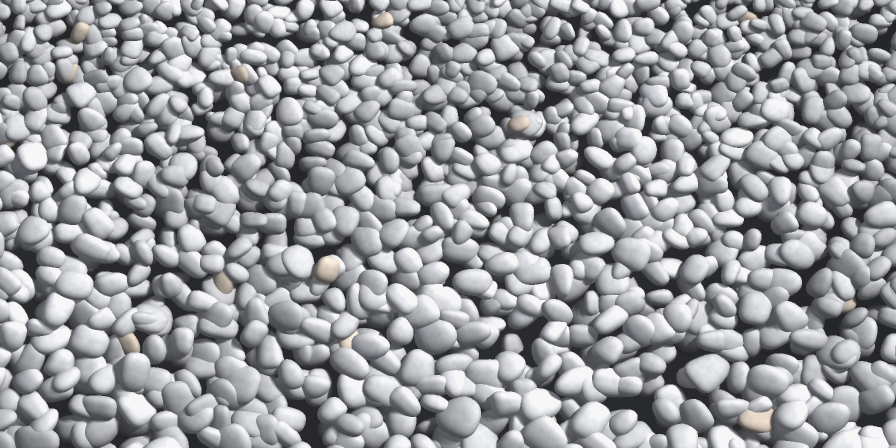
Give the GLSL for this texture, as a Shadertoy shader.

```glsl
// A bed of white pebbles in low sun, receding from large near stones to small far ones.
#define NEAR_SIZE 0.086
#define FAR_SIZE 0.048
#define LAYERS 3
#define LAYER_DROP 0.22
#define THICKNESS 0.38
#define TILT 0.95
#define GROUND -0.75
#define SUN_DIR normalize(vec3(0.56, 0.44, 0.72))
#define SUN_LIGHT 0.62
#define SKY_LIGHT 0.43
#define SKY_TINT vec3(0.97, 0.985, 1.04)

const float TAPER = NEAR_SIZE - FAR_SIZE;

// Sine-free hash
vec4 hash4(vec3 p) {
    vec4 q = fract(p.xyzx * vec4(0.1031, 0.1030, 0.0973, 0.1099));
    q += dot(q, q.wzxy + 33.33);
    return fract((q.xxyz + q.yzzw) * q.zywx);
}

float valueNoise(vec2 p) {
    vec2 i = floor(p), f = fract(p);
    f = f * f * (3.0 - 2.0 * f);
    float a = hash4(vec3(i, 7.0)).x;
    float b = hash4(vec3(i + vec2(1, 0), 7.0)).x;
    float c = hash4(vec3(i + vec2(0, 1), 7.0)).x;
    float d = hash4(vec3(i + vec2(1, 1), 7.0)).x;
    return mix(mix(a, b, f.x), mix(c, d, f.x), f.y);
}

// Perspective: stone size at a height, and the maps to and from the stone grid
float stoneSize(float y) { return max(NEAR_SIZE - TAPER * y, 0.02); }

vec2 toGrid(vec2 p) {
    float s = stoneSize(p.y);
    return vec2(p.x / s, -log(s) / TAPER);
}

vec2 fromGrid(vec2 g) {
    float s = exp(-TAPER * g.y);
    return vec2(g.x * s, (NEAR_SIZE - s) / TAPER);
}

// One pebble: x is its height, y its squared radial distance (1 at the rim)
vec2 pebble(vec2 rel, vec3 id) {
    vec4 form = hash4(id + 17.0);
    vec4 pose = hash4(id + 41.0);
    float angle = 3.14159 * form.x;
    float c = cos(angle), s = sin(angle);
    float radius = mix(0.42, 0.64, form.y);
    vec2 q = mat2(c, -s, s, c) * (rel * vec2(1.0, 1.12));
    q /= radius * vec2(1.0, mix(0.58, 0.92, form.z));
    q.y *= 1.0 + 0.5 * (form.w - 0.5) * q.x;
    float n = mix(2.0, 2.8, pose.x);
    q = pow(abs(q) + 1e-4, vec2(n));
    float d2 = pow(q.x + q.y, 2.0 / n);
    float bulge = sqrt(max(1.0 - pow(d2, 1.3), 0.0));
    float base = 0.42 * pose.y - LAYER_DROP * id.z;
    return vec2(base + dot((pose.zw - 0.5) * TILT, rel) + THICKNESS * bulge, d2);
}

// Highest pebble over a point
float surface(vec2 p, out vec2 topRel, out vec3 topId) {
    float top = GROUND;
    topRel = vec2(0.0);
    topId = vec3(0.0);
    vec2 grid = toGrid(p);
    for (int k = 0; k < LAYERS; k++) {
        vec2 shift = float(k) * vec2(0.37, 0.61);
        vec2 cell = floor(grid + shift);
        for (int j = -1; j <= 1; j++)
        for (int i = -1; i <= 1; i++) {
            vec3 id = vec3(cell + vec2(i, j), float(k));
            vec2 center = fromGrid(id.xy - shift + 0.1 + 0.8 * hash4(id).xy);
            vec2 rel = (p - center) / stoneSize(center.y);
            if (dot(rel, rel) > 0.6) continue;
            vec2 stone = pebble(rel, id);
            if (stone.y < 1.0 && stone.x > top) {
                top = stone.x;
                topRel = rel;
                topId = id;
            }
        }
    }
    return top;
}

// Soft shadow: short march towards the sun
float sunlight(vec2 p, float h) {
    vec2 rel;
    vec3 id;
    vec3 sun = SUN_DIR;
    float run = length(sun.xy), lit = 1.0;
    for (int i = 1; i <= 4; i++) {
        float t = 0.05 * float(i) + 0.025 * float(i * i);
        float over = surface(p + sun.xy / run * t * stoneSize(p.y), rel, id) - h - t * sun.z / run;
        lit = min(lit, 1.0 - clamp(over / 0.14, 0.0, 1.0));
    }
    return lit;
}

vec3 shade(vec2 p) {
    vec2 rel;
    vec3 id;
    float h = surface(p, rel, id);
    vec2 e = vec2(0.03, 0.0);
    vec2 slope = vec2(pebble(rel + e, id).x - pebble(rel - e, id).x,
                      pebble(rel + e.yx, id).x - pebble(rel - e.yx, id).x) / (2.0 * e.x);
    vec3 normal = normalize(vec3(-slope, 1.0));

    // Direct sun, plus sky light that fades in the gaps
    float direct = max(dot(normal, SUN_DIR), 0.0) * sunlight(p, h) * smoothstep(-0.7, -0.3, h);
    float open = smoothstep(-0.55, 0.4, h);
    float sky = SKY_LIGHT * mix(0.4, 1.0, open) * (0.9 + 0.15 * normal.y);

    // Stone tint, faint mottling and broad unevenness of the bed
    vec4 tone = hash4(id + 73.0);
    vec3 stone = vec3(mix(0.88, 1.03, tone.x));
    stone *= mix(vec3(1.0), vec3(1.0, 0.93, 0.85), step(0.992, tone.y));
    stone *= 0.97 + 0.06 * valueNoise(rel * 9.0 + id.xy * 3.0);
    float bed = 0.9 + 0.2 * valueNoise(p * vec2(2.2, 3.5) + 4.0);
    return stone * bed * (sky * SKY_TINT + SUN_LIGHT * direct * vec3(1.0, 0.997, 0.985));
}

void mainImage(out vec4 fragColor, in vec2 fragCoord) {
    // Four samples smooth the edges
    vec3 color = vec3(0.0);
    for (int k = 0; k < 4; k++) {
        vec2 offset = (vec2(k % 2, k / 2) - 0.5) * 0.6;
        vec2 p = (fragCoord + offset - vec2(0.5 * iResolution.x, 0.0)) / iResolution.y;
        color += 0.25 * min(shade(p), vec3(0.97));
    }
    fragColor = vec4(color, 1.0);
}
```
